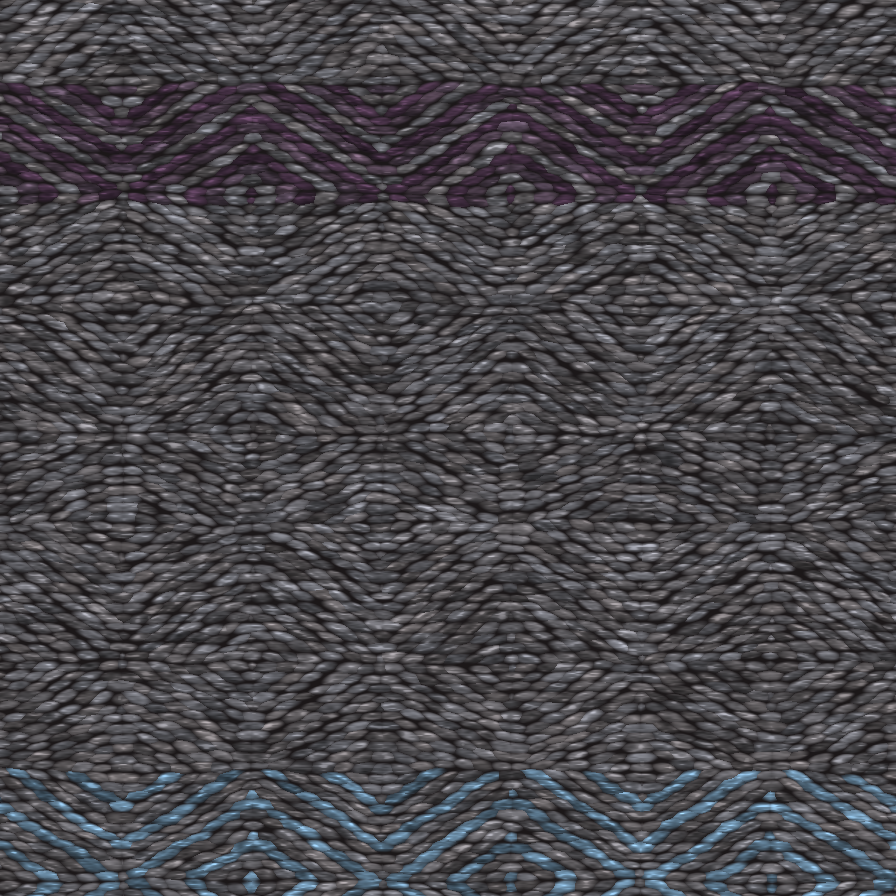
Reproduce this texture procedurally as a Shadertoy shader.

```glsl
// Woven wool twill: charcoal yarn in faint diamonds, with one purple and one blue
// zigzag band. Rows of stitches slide sideways by a triangle wave and x is folded;
// each stitch is a tilted, rounded float whose tone, size and place vary by hash.

#define HALF_REPEAT 0.1448   // width from valley to peak of a zigzag
#define FIRST_VALLEY 0.1365  // x of a valley
#define STITCHES 6.46        // stitches per half repeat
#define ROWS 90.0            // stitch rows down the cloth
#define FOLD_ROWS 11.5       // rows between treadling reversals
#define FIRST_FOLD 8.0       // row of the first reversal, from the top
#define ROW_SHIFT 0.75       // sideways step per row, in stitches
#define TILT 0.50            // slant of one stitch, rows per stitch
#define STITCH_SIZE vec2(0.82, 0.62)
#define YARN_VARIATION 0.50
#define FIBRE_STRENGTH 0.40

const vec3 GAP = vec3(0.105, 0.09, 0.095);
const vec3 WARM_GREY = vec3(0.345, 0.33, 0.335);
const vec3 COOL_GREY = vec3(0.375, 0.38, 0.405);
const vec3 PURPLE = vec3(0.25, 0.175, 0.25);
const vec3 BLUE = vec3(0.35, 0.46, 0.545);

float hash(vec2 p) {
    vec3 q = fract(vec3(p.xyx) * 0.1031);
    q += dot(q, q.yzx + 33.33);
    return fract((q.x + q.y) * q.z);
}

float valueNoise(vec2 p) {
    vec2 i = floor(p), f = fract(p);
    f = f * f * (3.0 - 2.0 * f);
    return mix(mix(hash(i), hash(i + vec2(1, 0)), f.x),
               mix(hash(i + vec2(0, 1)), hash(i + vec2(1, 1)), f.x), f.y);
}

// Triangle fold: x = position 0..1, y = direction, z = segment index
vec3 fold(float t) {
    float segment = floor(t);
    float odd = mod(segment, 2.0);
    float f = t - segment;
    return vec3(mix(f, 1.0 - f, odd), 1.0 - 2.0 * odd, segment);
}

bool inPurpleBand(float row) { return row > 8.0 && row < 20.5; }
bool inBlueBand(float row) { return row > 77.0; }

// Yarn colour by diagonal and row
vec3 yarnColour(float diagonal, float row, float seed) {
    float stripe = mod(diagonal, 3.0);
    vec3 grey = mix(WARM_GREY, COOL_GREY, seed);
    float purple = stripe < 0.5 ? 1.0 : (stripe < 1.5 ? 0.65 : 0.0);
    if (inPurpleBand(row)) return mix(grey, PURPLE, purple);
    if (inBlueBand(row) && stripe < 0.5) return BLUE;
    return grey;
}

void mainImage(out vec4 fragColor, in vec2 fragCoord) {
    vec2 p = fragCoord / iResolution.xy;
    p.y = 1.0 - p.y;

    // Uneven hand of the cloth
    vec2 cloth = p;
    cloth += 0.0013 * sin(p.yx * vec2(41.0, 23.0) + 2.0 * sin(p * 17.0));
    cloth.y += 0.006 * (valueNoise(p * vec2(24.0, 38.0)) - 0.5);

    vec3 fx = fold((cloth.x - FIRST_VALLEY) / HALF_REPEAT);
    float u = fx.x * STITCHES;
    float y = cloth.y * ROWS;

    // Keep the highest of the neighbouring stitches
    float height = -1.0, topRow = 0.0, topDiagonal = 0.0;
    vec2 topId = vec2(0.0), local = vec2(0.0);
    for (int j = -1; j <= 1; j++) {
        float row = floor(y + 0.5) + float(j);
        bool banded = inPurpleBand(row) || inBlueBand(row);

        // Plain rows are treadled unevenly, which loosens their diamonds
        float uneven = banded ? 0.0 : 1.2 * sin((row - 19.5) * 0.2185);
        vec3 treadle = fold((row + uneven - FIRST_FOLD) / FOLD_ROWS);
        float s = u + treadle.x * FOLD_ROWS * ROW_SHIFT;
        float rowEase = clamp(min(treadle.x, 1.0 - treadle.x) * 9.0, 0.45, 1.0);
        for (int i = -1; i <= 1; i++) {
            float diagonal = floor(s + 0.5) + float(i);
            float du = s - diagonal;

            // Stitches lie flat where the zigzag turns and share one identity there
            float centre = u - du;
            float turn = min(centre, STITCHES - centre);
            float ease = smoothstep(0.2, 0.9, turn) * rowEase;
            float turnIndex = fx.z + (centre * fx.y > 0.5 * STITCHES * fx.y ? 1.0 : 0.0);
            vec2 id = vec2(turn < 0.6 ? 400.0 + turnIndex
                                      : diagonal + 31.0 * fx.z + 70.0, row + 9.0);

            bool blue = inBlueBand(row) && mod(diagonal, 3.0) < 0.5;
            float slide = banded ? 0.15 : 0.4;
            du += slide * (hash(id + 31.0) - 0.5) * step(0.6, turn);
            float b = y - row + TILT * ease * treadle.y * du + 0.3 * (hash(id + 7.0) - 0.5);
            float size = (0.86 + 0.28 * hash(id + 19.0)) * (blue ? 1.14 : 1.0);
            vec2 q = vec2(du, b) / (STITCH_SIZE * size);
            float h = 1.0 - dot(q, q);
            if (h > height) {
                height = h;
                local = vec2(du, b);
                topId = id;
                topRow = row;
                topDiagonal = diagonal;
            }
        }
    }

    // Yarn tone: per stitch, along the weft, and twisted fibres within each stitch
    vec2 strand = vec2(local.x * 2.0, local.y * 3.6 + local.x * 0.8);
    float fibre = valueNoise(strand + 60.0 * hash(topId + 5.0) + 20.0) * 0.55
                + valueNoise(p * vec2(130.0, 620.0) + 9.0) * 0.45 - 0.5;
    float weft = valueNoise(p * vec2(6.0, 60.0)) - 0.5;
    float tone = 1.0 + YARN_VARIATION * (hash(topId) - 0.5)
               + 0.14 * weft + 2.0 * FIBRE_STRENGTH * fibre;
    tone += 0.35 * smoothstep(0.1, 0.35, fibre);

    // Rounded shading, lit from above
    float shade = smoothstep(0.05, 0.95, height);
    tone *= 1.0 - 0.5 * local.y;
    vec3 yarn = yarnColour(topDiagonal, topRow, hash(topId + 3.0));
    vec3 colour = mix(GAP, yarn * tone, shade);

    // Sparse pale flecks of raw wool
    float fleck = smoothstep(0.93, 0.98, valueNoise(p * vec2(60.0, 260.0) + 40.0));
    colour += 0.10 * fleck * shade;
    fragColor = vec4(clamp(colour, 0.0, 1.0), 1.0);
}
```
